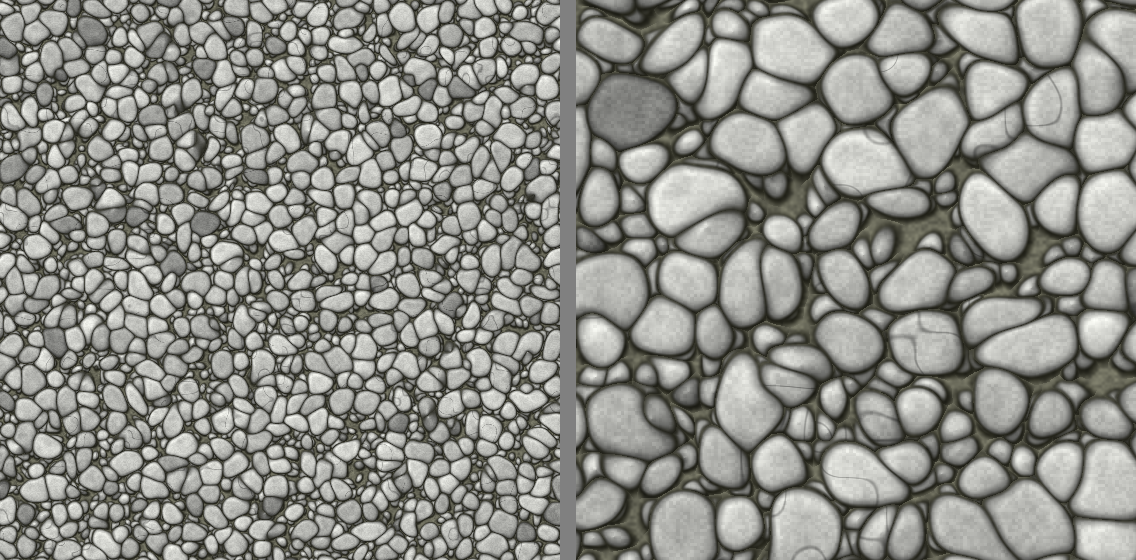
Left: the whole. Right: its middle third, enlarged.
This texture is drawn by a Shadertoy shader. Its source:

```glsl
// Pale rounded pebbles of mixed sizes packed in dark olive-grey mortar.

const float PEBBLES_ACROSS = 27.0;
const float SMALL_SCALE = 2.1;
const vec2 LIGHT_DIR = vec2(-0.5, 0.866);
const vec3 STONE_TINT = vec3(0.995, 1.0, 0.975);
const vec3 MORTAR = vec3(0.41, 0.41, 0.35);
const vec3 CREVICE = vec3(0.13, 0.13, 0.095);

struct Pebble {
    float depth;  // positive inside, negative in the gap
    vec2 offset;  // position relative to the pebble centre
    float id;
};

float hash(vec2 p) {
    return fract(sin(dot(p, vec2(127.1, 311.7))) * 43758.5453);
}

vec2 hash2(vec2 p) {
    return vec2(hash(p), hash(p + 37.3));
}

float noise(vec2 p) {
    vec2 i = floor(p), f = fract(p);
    f = f * f * (3.0 - 2.0 * f);
    float low = mix(hash(i), hash(i + vec2(1, 0)), f.x);
    float high = mix(hash(i + vec2(0, 1)), hash(i + vec2(1, 1)), f.x);
    return mix(low, high, f.y);
}

float fbm(vec2 p) {
    return 0.5 * noise(p) + 0.3 * noise(p * 2.1 + 7.0) + 0.2 * noise(p * 4.3 + 3.0);
}

float smoothMin(float a, float b, float k) {
    float h = max(k - abs(a - b), 0.0) / k;
    return min(a, b) - 0.25 * h * h * k;
}

// Approximate distance to a randomly turned ellipse
float ellipseDistance(vec2 q, float radius, float aspect, float angle) {
    float c = cos(angle), s = sin(angle);
    q = vec2(c * q.x + s * q.y, c * q.y - s * q.x);
    return (length(q * vec2(inversesqrt(aspect), sqrt(aspect)) / radius) - 1.0) * radius;
}

// Jittered ellipses that flatten against each other with rounded corners
Pebble pebbleLayer(vec2 p, float minRadius, float maxRadius, float gap, float seed) {
    const float SHARPNESS = 14.0;
    vec2 cell = floor(p);
    float nearest = 4.0, others = 0.0;
    Pebble peb = Pebble(-1.0, vec2(0.0), 0.0);
    for (int y = -2; y <= 2; y++)
    for (int x = -2; x <= 2; x++) {
        vec2 c = cell + vec2(x, y);
        vec2 key = c + seed;
        vec2 offset = p - c - 0.5 - 0.85 * (hash2(key) - 0.5);
        vec2 shape = hash2(key + 11.7);
        float radius = mix(minRadius, maxRadius, shape.x);
        float d = ellipseDistance(offset, radius, 1.05 + 0.85 * shape.y * shape.y, 6.283 * hash(key + 5.9));
        others += exp(-SHARPNESS * max(d, nearest));
        if (d < nearest) {
            nearest = d;
            peb.offset = offset;
            peb.id = hash(key + 23.1);
        }
    }
    float neighbour = -log(others + 1e-20) / SHARPNESS;
    peb.depth = smoothMin(-nearest, 0.5 * (neighbour - nearest) - gap, 0.12);
    return peb;
}

// Flat pale face with mottling, occasional cracks and a shaded rim
vec3 stoneColor(Pebble peb, vec2 p, float facing) {
    float tone = 0.68 + 0.15 * peb.id;
    tone *= 1.0 - 0.24 * step(0.93, fract(peb.id * 17.3));
    tone += 0.20 * (fbm(p * 3.0) - 0.5) + 0.07 * (hash(floor(p * 18.0)) - 0.5);
    float vein = abs(noise(p * 1.5 + peb.id * 40.0) - 0.5);
    float cracked = step(0.7, fract(peb.id * 9.7));
    tone -= 0.20 * cracked * (1.0 - smoothstep(0.0, 0.03, vein));
    float rim = smoothstep(-0.02, 0.12, peb.depth);
    float slope = 1.0 - smoothstep(0.02, 0.28, peb.depth);
    tone *= mix(0.55, 1.0, rim) * (1.0 + 0.17 * slope * facing);
    return tone * STONE_TINT;
}

// Gritty mortar that darkens in the crevices beside the pebbles
vec3 mortarColor(float depth, vec2 p, float facing) {
    float grit = 0.75 + 0.30 * noise(p * 9.0) + 0.25 * noise(p * 19.0);
    float open = smoothstep(-0.01, 0.13, -depth + 0.035 * facing);
    return mix(CREVICE, MORTAR, open) * grit;
}

void mainImage(out vec4 fragColor, in vec2 fragCoord) {
    vec2 p = fragCoord / iResolution.y * PEBBLES_ACROSS;
    vec2 warp = vec2(noise(p * 1.3), noise(p * 1.3 + 19.0)) - 0.5;
    vec2 q = p + 0.32 * warp;

    // Large pebbles first, small ones only in the gaps they leave
    Pebble peb = pebbleLayer(q, 0.36, 0.72, 0.015, 0.0);
    Pebble small = pebbleLayer(q * SMALL_SCALE, 0.30, 0.62, 0.03, 71.0);
    small.depth = smoothMin(small.depth / SMALL_SCALE, -peb.depth - 0.05, 0.06);
    if (small.depth > peb.depth) peb = small;

    float facing = dot(peb.offset, LIGHT_DIR) / (length(peb.offset) + 1e-4);
    float edge = max(0.03, 0.7 * PEBBLES_ACROSS / iResolution.y);
    float cover = smoothstep(-edge, edge, peb.depth);
    vec3 color = mix(mortarColor(peb.depth, p, facing), stoneColor(peb, p, facing), cover);
    fragColor = vec4(clamp(color, 0.0, 1.0), 1.0);
}
```
